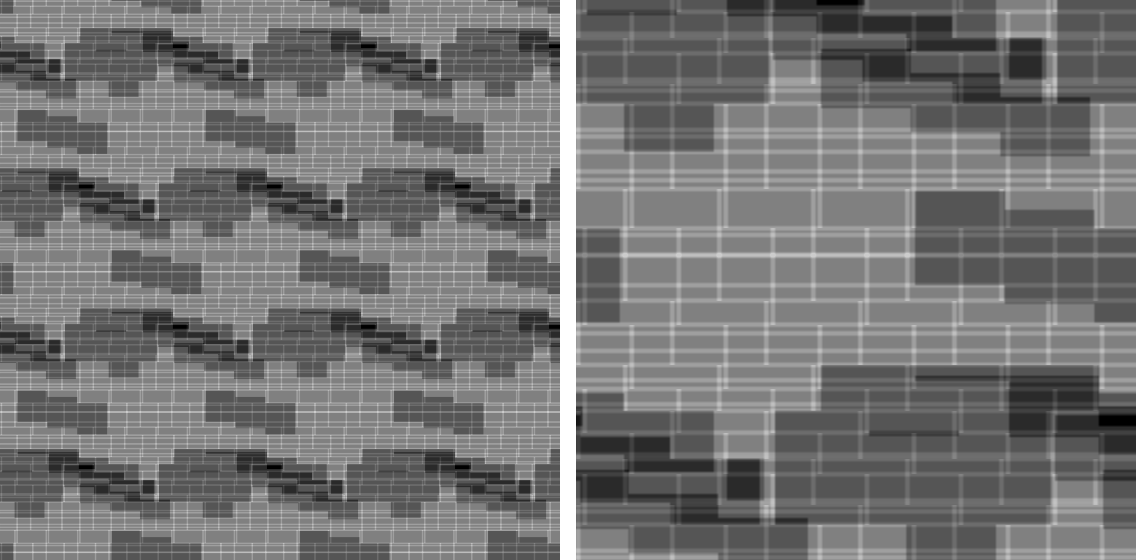
Left, the full canvas; right, a detail of the centre.
A three.js fragment shader for this pattern:

```glsl
// Grey overlapping brick courses with pale joints and half-shifted dark stepped clusters.
#define UNITS 768.0
#define CELL vec2(258.0, 192.4)
#define ORIGIN vec2(110.0, 38.0)
#define BRICK 43.0
#define JOINT 2.1
#define SOFT 0.75
#define BASE 0.5
#define SHADE 0.167
#define GLOW 0.125
#define GLOW_DARK 0.09

varying vec2 vUv;

// Distance wrapped to the nearest repeat
float wrapDist(float d, float period) {
  return mod(d + 0.5 * period, period) - 0.5 * period;
}

float joint(float d) {
  return 1.0 - smoothstep(0.5 * JOINT - SOFT, 0.5 * JOINT + SOFT, abs(d));
}

// Four horizontal joints at the given depths in the cell
float joints(float y, vec4 depth) {
  return joint(wrapDist(y - depth.x, CELL.y)) + joint(wrapDist(y - depth.y, CELL.y))
       + joint(wrapDist(y - depth.z, CELL.y)) + joint(wrapDist(y - depth.w, CELL.y));
}

// Running bond: each course edge draws a joint and shifts the bricks by half
float bond(vec2 p, vec3 upper, vec3 lower, float phase) {
  float count = dot(step(upper, vec3(p.y)) + step(lower, vec3(p.y)), vec3(1.0));
  float shift = phase + 0.5 * BRICK * mod(count, 2.0);
  return joint(wrapDist(p.x - shift, BRICK))
       + joints(p.y, vec4(upper, lower.x))
       + joint(wrapDist(p.y - lower.y, CELL.y)) + joint(wrapDist(p.y - lower.z, CELL.y));
}

// Filled block from its upper left corner, repeating across
float block(vec2 p, vec2 corner, vec2 size) {
  vec2 d = p - corner - 0.5 * size;
  d.x = wrapDist(d.x, CELL.x);
  vec2 edge = 0.5 * size - abs(d);
  vec2 cover = smoothstep(-SOFT, SOFT, edge);
  return cover.x * cover.y;
}

// Three blocks stepping down to the right
float stair(vec2 p, vec2 corner, float drop, float height) {
  float sum = 0.0;
  for (int i = 0; i < 3; i++) {
    vec2 offset = vec2(41.0, drop) * float(i);
    sum += block(p, corner + offset, vec2(41.0, height));
  }
  return sum;
}

float darkLayers(vec2 p) {
  // Broad body with a foot
  float d = block(p, vec2(0.0, 0.0), vec2(127.0, 21.0));
  d += block(p, vec2(-21.0, 21.0), vec2(126.0, 52.0));
  d += block(p, vec2(39.0, 73.0), vec2(41.0, 22.0));
  // Overlapping tail and its darkest spots
  d += stair(p, vec2(86.0, 5.0), 8.0, 28.0);
  d += stair(p, vec2(107.0, 23.0), 10.0, 30.0);
  d += stair(p, vec2(129.0, 48.0), 11.0, 27.0);
  d += block(p, vec2(127.0, 19.0), vec2(22.0, 9.0));
  d += block(p, vec2(-43.0, 43.0), vec2(17.0, 19.0));
  // Thin overlaps inside the body
  d += block(p, vec2(43.0, 5.0), vec2(43.0, 2.5));
  d += block(p, vec2(22.0, 30.0), vec2(41.0, 2.5));
  // Separate steps below
  d += stair(p, vec2(172.0, 113.0), 8.5, 43.0);
  return d;
}

void main() {
  // Rows counted from the top, every second one shifted by half a cell
  vec2 p = vec2(vUv.x, 1.0 - vUv.y) * UNITS - ORIGIN;
  float row = floor(p.y / CELL.y);
  p.y -= row * CELL.y;
  p.x -= 0.5 * CELL.x * mod(row, 2.0);

  // Two offset brick bonds and extra course lines
  float light = bond(p, vec3(0.0, 21.0, 43.0), vec3(64.0, 112.0, 163.0), 18.0);
  light += bond(p, vec3(11.0, 31.0, 50.0), vec3(73.0, 130.0, 174.0), 42.5);
  light += joints(p.y, vec4(7.0, 18.0, 41.0, 62.0));
  light += joints(p.y, vec4(85.0, 88.0, 95.0, 108.0));
  light += joints(p.y, vec4(133.0, 142.0, 142.5, 156.0));
  light += joints(p.y, vec4(67.0, 178.0, 186.0, 104.0));

  float dark = darkLayers(p);
  float glow = mix(GLOW, GLOW_DARK, min(dark, 1.0));
  float grey = BASE - SHADE * min(dark, 3.0) + glow * min(light, 2.4);
  gl_FragColor = vec4(vec3(clamp(grey, 0.0, 1.0)), 1.0);
}
```
